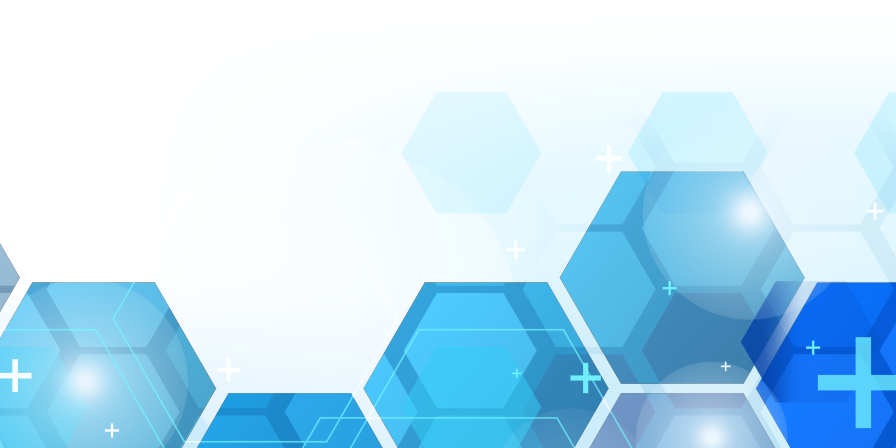
A Shadertoy shader for this background:

```glsl
// Pale technical backdrop: a honeycomb of blue tiles along the lower edge, under
// a finer translucent honeycomb, hexagon outlines, light discs and plus signs.
// Layers are distance functions, blended from back to front.

#define UNITS 384.0              // canvas height in design units
#define TILE_RADIUS 105.0
#define TILE_STEP vec2(168.2, 95.0)
#define SMALL_RADIUS 57.0
#define SMALL_STEP vec2(102.0, 105.0)
#define SMALL_ORIGIN vec2(505.0, 248.0)
#define SKY vec3(0.86, 0.965, 1.0)
#define GAP vec3(0.80, 0.91, 0.97)
#define CYAN vec3(0.45, 0.96, 1.0)
#define NAVY vec3(0.02, 0.26, 0.66)

float edgeWidth;                 // one screen pixel in design units

float fill(float d) { return 1.0 - smoothstep(-0.7, 0.7, d / edgeWidth); }

// Hexagon with flat top and bottom; r reaches the side corners
float hexDist(vec2 p, float r) {
    p = abs(p);
    return max(p.y, dot(p, vec2(0.866, 0.5))) - 0.866 * r;
}

float hexLine(vec2 p, float r, float width) {
    return fill(abs(hexDist(p, r)) - width);
}

float plusDist(vec2 p, float size) {
    p = abs(p);
    p = vec2(max(p.x, p.y), min(p.x, p.y));
    return max(p.x - size, p.y - size * 0.17);
}

float hash(vec2 p) { return fract(sin(dot(p, vec2(12.7, 78.2))) * 4375.5); }

// Centre of the nearest cell in the fine honeycomb
vec2 smallCell(vec2 p) {
    vec2 period = vec2(2.0, 1.0) * SMALL_STEP;
    vec2 q = p - SMALL_ORIGIN;
    vec2 a = round(q / period) * period;
    vec2 b = (floor(q / period) + 0.5) * period;
    return SMALL_ORIGIN + (dot(q - a, q - a) < dot(q - b, q - b) ? a : b);
}

vec3 background(vec2 p) {
    float right = smoothstep(100.0, 620.0, p.x);
    float down = smoothstep(0.0, 190.0, p.y);
    vec3 col = mix(vec3(1.0), SKY, right * down);
    col = mix(col, GAP, smoothstep(170.0, 330.0, p.y) * smoothstep(380.0, 560.0, p.x) * 0.75);
    float haze = smoothstep(225.0, 384.0, p.y);
    col = mix(col, vec3(0.66, 0.87, 0.97), haze * 0.6);
    // Large soft disc
    float d = length(p - vec2(296.0, 275.0));
    return mix(col, vec3(0.99, 0.995, 1.0), fill(d - 148.0) * (0.7 - 0.3 * d / 148.0));
}

// Coarse honeycomb: rgb colour and coverage
vec4 tiles(vec2 p) {
    vec3 tints[6] = vec3[6](
        vec3(0.60, 0.75, 0.85), vec3(0.34, 0.72, 0.88), vec3(0.13, 0.60, 0.85),
        vec3(0.24, 0.70, 0.90), vec3(0.32, 0.72, 0.89), vec3(0.03, 0.41, 0.93));
    vec4 result = vec4(0.0);
    for (int i = 0; i < 6; i++) {
        for (int j = 0; j < 2; j++) {
            bool lowColumn = i % 2 == 1;
            if ((lowColumn && j == 1) || (i == 2 && j == 0)) continue;
            float row = lowColumn ? 1.0 : 2.0 * float(j);
            vec2 q = p - vec2(-88.0, 238.0) - TILE_STEP * vec2(float(i), row);
            vec3 tint = tints[i];
            if (i == 4 && j == 1) tint = vec3(0.50, 0.72, 0.88);
            tint *= 1.0 - 0.12 * dot(q, vec2(0.5, 0.4)) / TILE_RADIUS;
            float cover = fill(hexDist(q, TILE_RADIUS));
            result = mix(result, vec4(tint, 1.0), cover);
        }
    }
    return result;
}

void mainImage(out vec4 fragColor, in vec2 fragCoord) {
    edgeWidth = UNITS / iResolution.y;
    vec2 p = fragCoord * edgeWidth;
    p.y = UNITS - p.y;           // design space runs downward
    vec3 col = background(p);
    vec4 tile = tiles(p);
    col = mix(col, tile.rgb, tile.a);

    // Fine honeycomb: darker joints, shaded cells
    vec2 cell = smallCell(p);
    float inside = fill(hexDist(p - cell, SMALL_RADIUS));
    float faint = smoothstep(440.0, 540.0, p.x) * smoothstep(85.0, 150.0, p.y);
    float weight = max(tile.a, 0.22 * faint);
    float shadow = smoothstep(90.0, 60.0, length(cell - vec2(556.0, 326.0)));
    col *= mix(vec3(1.0), vec3(0.80, 0.86, 0.90), weight * (1.0 - inside));
    col *= mix(vec3(1.0), vec3(0.78, 0.74, 0.81), shadow * inside * tile.a);
    col += (hash(cell) - 0.4) * 0.09 * inside * weight;
    col = mix(col, vec3(0.96, 1.0, 1.0), inside * faint * (1.0 - tile.a) * 0.3);

    // Translucent hexagons: pale upper row, bright lower pair, navy accent
    for (int k = 0; k < 3; k++) {
        float n = float(k);
        float upper = fill(hexDist(p - vec2(404.0 + 194.0 * n, 131.0), 60.0));
        col *= mix(vec3(1.0), vec3(0.86, 0.97, 1.0), upper * (k == 0 ? 0.6 : 0.9));
        float lower = fill(hexDist(p - vec2(404.0 - 388.0 * n, 349.0), 60.0));
        col = mix(col, vec3(0.20, 0.80, 0.96), lower * 0.55);
    }
    float accent = fill(hexDist(p - vec2(695.0, 293.0), 60.0));
    col = mix(col, NAVY, accent * mix(0.85, 0.15, smoothstep(650.0, 690.0, p.x)));

    // Light discs: centre, radius, strength
    vec4 discs[4] = vec4[4](vec4(643, 182, 92, 1.0), vec4(73, 327, 88, 0.95),
                            vec4(610, 375, 65, 1.0), vec4(490, 420, 70, 0.4));
    for (int i = 0; i < 4; i++) {
        float d = length(p - discs[i].xy) / discs[i].z;
        float fade = max(1.0 - d, 0.0);
        float light = 0.14 + 0.45 * fade + 0.45 * exp(-d * d * 22.0);
        col = mix(col, vec3(0.93, 0.97, 1.0), fill((d - 1.0) * discs[i].z) * min(light, 1.0) * discs[i].w);
    }

    // Hexagon outlines, white above and cyan below
    float outline = hexLine(p - vec2(219.0, 273.0), 122.0, 0.7);
    for (int k = 0; k < 2; k++)
        outline = max(outline, hexLine(p - vec2(20.0 + 401.0 * float(k), 390.0), 124.0, 0.7));
    outline = max(outline, hexLine(p - vec2(376.0, 534.0), 203.0, 0.7));
    col = mix(col, mix(vec3(1.0), CYAN, tile.a), outline * 0.7);

    // Plus signs: centre and arm length, negative length means cyan
    vec3 signs[13] = vec3[13](
        vec3(522, 136, 11), vec3(304, 122, 6), vec3(442, 214, 8), vec3(574, 247, -6),
        vec3(13, 322, 14), vec3(196, 317, 10), vec3(96, 369, 6), vec3(502, 324, -13),
        vec3(443, 320, -4), vec3(622, 314, 4), vec3(697, 298, -6), vec3(750, 181, 7),
        vec3(740, 328, -39));
    for (int i = 0; i < 13; i++) {
        vec3 s = signs[i];
        float cover = fill(plusDist(p - s.xy, abs(s.z)));
        col = mix(col, s.z < 0.0 ? CYAN : vec3(1.0), cover * (s.z < -30.0 ? 0.75 : 0.95));
    }
    fragColor = vec4(clamp(col, 0.0, 1.0), 1.0);
}
```
